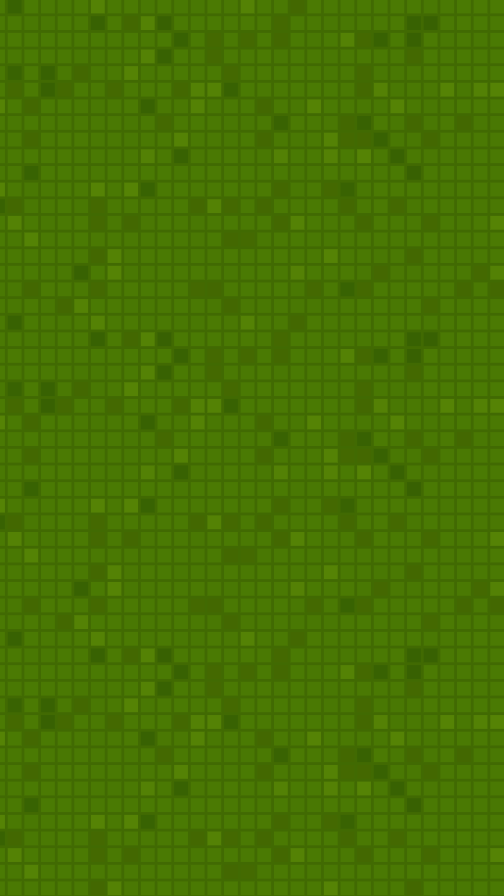
A WebGL 1 fragment shader for this pattern:

```glsl
precision highp float;

// Green mosaic of small square tiles with scattered olive, deep and light tiles.

uniform vec2 u_resolution;

const float COLUMNS = 30.29;              // tiles across the canvas width
const float REPEAT_ROWS = 19.0;           // rows before the scatter repeats
const vec2 GRID_OFFSET = vec2(0.62, 0.04);
const float TILE_HALF = 0.415;            // half a tile, in grid cells

const vec3 GROUT = vec3(0.255, 0.415, 0.008);
const vec3 GREEN = vec3(0.290, 0.475, 0.010);
const vec3 OLIVE = vec3(0.265, 0.410, 0.004);
const vec3 DEEP = vec3(0.220, 0.385, 0.008);
const vec3 LIGHT = vec3(0.330, 0.510, 0.020);

float hash(vec2 p) {
  return fract(sin(dot(p, vec2(127.1, 311.7))) * 43758.5453);
}

// Signed distance to an axis-aligned square centred on the origin.
float squareDistance(vec2 p, float halfSize) {
  vec2 d = abs(p) - halfSize;
  return max(d.x, d.y);
}

// Picks a tile colour from one random value in 0..1.
vec3 tileColor(float pick) {
  vec3 color = GREEN;
  color = mix(color, LIGHT, step(pick, 0.225));
  color = mix(color, OLIVE, step(pick, 0.150));
  color = mix(color, DEEP, step(pick, 0.037));
  return color;
}

// Antialiased coverage of a shape at signed distance d.
float coverage(float d, float pixel) {
  return clamp(0.5 - d / pixel, 0.0, 1.0);
}

void main() {
  float pixel = COLUMNS / u_resolution.x;
  vec2 grid = gl_FragCoord.xy * pixel + GRID_OFFSET;
  vec2 cell = floor(grid);
  vec2 local = fract(grid) - 0.5;

  // The scatter repeats vertically.
  vec2 id = vec2(cell.x, mod(cell.y, REPEAT_ROWS));

  // Tile tone with a faint variation in brightness.
  float shade = 1.0 + 0.02 * (hash(id + 57.3) - 0.5);
  vec3 tile = tileColor(hash(id + 3.7)) * shade;

  float inside = coverage(squareDistance(local, TILE_HALF), pixel);
  gl_FragColor = vec4(mix(GROUT, tile, inside), 1.0);
}
```
